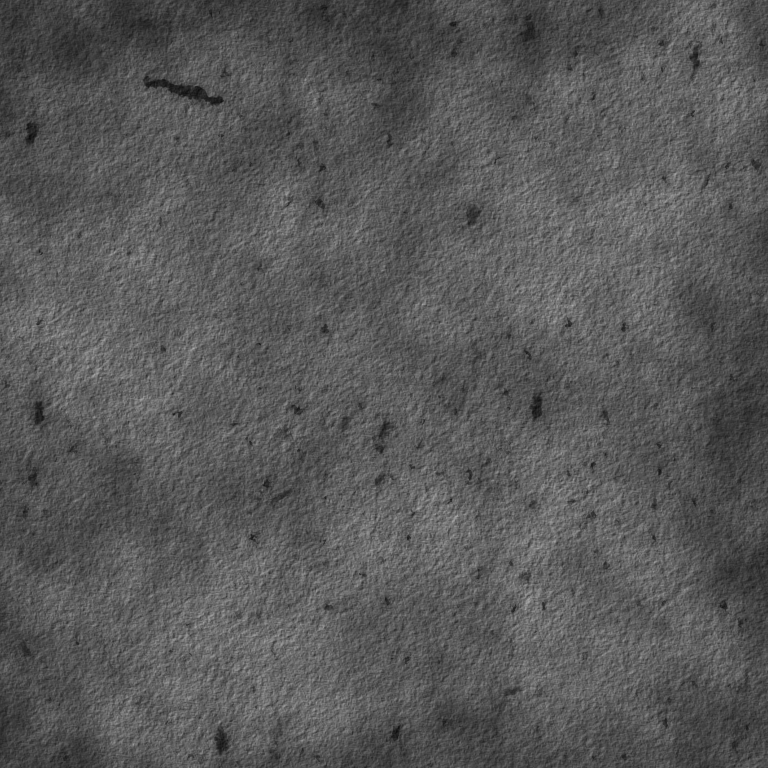
A Shadertoy shader for this texture:

```glsl
// Weathered dark concrete: side-lit gritty relief over cloudy grey stains.
// Layered value noise makes tone and grain; jittered cells scatter ragged pits,
// gouges and drip streaks; the borders and a central stain are darkened.

const float BASE_TONE = 0.390;
const float CLOUD_GAIN = 0.19;
const float MOTTLE_GAIN = 0.15;
const float SPECKLE_GAIN = 0.035;
const float GRAIN_GAIN = 1.08;
const float GRAIN_FREQ = 145.0;
const vec2 LIGHT_STEP = vec2(-0.0017, 0.0013);
const float EDGE_DARK = 0.10;
const float EDGE_WIDTH = 0.16;
const float STAIN_DARK = 0.06;
const float PIT_TONE = 0.10;
const vec2 GASH_START = vec2(0.195, 0.893);
const vec2 GASH_END = vec2(0.285, 0.869);
const float GASH_RADIUS = 0.0075;
const uint LCG_MUL = 1664525u;
const uint LCG_ADD = 1013904223u;

// Integer hash of a cell, two values in 0..1
vec2 hash2(vec2 cell) {
    uvec2 v = uvec2(ivec2(cell) + 8192);
    v = v * LCG_MUL + LCG_ADD;
    v.x += v.y * LCG_MUL;
    v.y += v.x * LCG_MUL;
    v ^= v >> 16u;
    v.x += v.y * LCG_MUL;
    v.y += v.x * LCG_MUL;
    v ^= v >> 16u;
    return vec2(v >> 8u) / 16777216.0;
}

float noise(vec2 p) {
    vec2 i = floor(p), f = fract(p);
    f = f * f * (3.0 - 2.0 * f);
    float low = mix(hash2(i).x, hash2(i + vec2(1, 0)).x, f.x);
    float high = mix(hash2(i + vec2(0, 1)).x, hash2(i + vec2(1, 1)).x, f.x);
    return mix(low, high, f.y);
}

mat2 rotation(float angle) {
    float c = cos(angle), s = sin(angle);
    return mat2(c, s, -s, c);
}

// Rotated octaves, centred on zero
float fbm(vec2 p, int octaves, float gain) {
    float sum = 0.0, amplitude = 0.5;
    for (int i = 0; i < octaves; i++) {
        sum += amplitude * (noise(p) - 0.5);
        p = rotation(0.65) * p * 2.03 + 17.3;
        amplitude *= gain;
    }
    return sum;
}

float grainHeight(vec2 p) {
    return fbm(rotation(0.4) * p * GRAIN_FREQ, 3, 0.7);
}

// Dark core with a faint halo; d is the distance in radii
float pitShade(float d) {
    return max(1.0 - smoothstep(0.4, 1.1, d), 0.32 * exp(-0.3 * d * d));
}

// Scattered elongated marks, one candidate per cell
float marks(vec2 p, float grid, float chance, float radius, float stretch, float tilt, float seed) {
    float shade = 0.0;
    vec2 home = floor(p * grid);
    for (int y = -1; y <= 1; y++)
    for (int x = -1; x <= 1; x++) {
        vec2 cell = home + vec2(x, y);
        vec2 pick = hash2(cell + seed);
        vec2 center = (cell + 0.15 + 0.7 * hash2(cell + seed + 91.0)) / grid;
        float cluster = 0.3 + 1.4 * smoothstep(0.3, 0.7, noise(center * 7.0 + 40.0));
        if (pick.x > chance * cluster) continue;
        vec2 vary = hash2(cell + seed + 203.0);
        vec2 q = rotation(tilt + 0.5 * (vary.x - 0.5)) * (p - center);
        q.y /= stretch * mix(0.7, 1.3, vary.y);
        float d = length(q) / (radius * mix(0.55, 1.3, pick.y));
        shade = max(shade, pitShade(d) * mix(0.5, 1.0, vary.y));
    }
    return shade;
}

float segmentDistance(vec2 p, vec2 a, vec2 b) {
    vec2 ab = b - a;
    float t = clamp(dot(p - a, ab) / dot(ab, ab), 0.0, 1.0);
    return length(p - a - t * ab);
}

void mainImage(out vec4 fragColor, in vec2 fragCoord) {
    vec2 uv = fragCoord / iResolution.xy;
    vec2 p = fragCoord / iResolution.y;

    // Cloudy tone, blotches and fine speckle
    float cloud = fbm(p * vec2(5.5, 6.0) + 7.0, 4, 0.6);
    float mottle = fbm(p * vec2(19.0, 15.0) + 31.0, 4, 0.7);
    float tone = BASE_TONE + CLOUD_GAIN * cloud + MOTTLE_GAIN * mottle;
    tone += SPECKLE_GAIN * (noise(rotation(0.9) * p * 300.0) - 0.5);

    // Worn dark borders and the central stain
    vec2 border = min(uv, 1.0 - uv) * vec2(1.0, 1.5) + 0.1 * cloud;
    vec2 fade = 1.0 - smoothstep(vec2(-0.03), vec2(EDGE_WIDTH), border);
    tone -= EDGE_DARK * (1.0 - (1.0 - fade.x) * (1.0 - fade.y));
    vec2 fromCenter = uv - vec2(0.48, 0.5) + 0.15 * cloud;
    float stain = exp(-dot(fromCenter * fromCenter, vec2(22.0, 120.0)));
    stain += 0.6 * exp(-400.0 * fromCenter.x * fromCenter.x) * smoothstep(0.45, 0.7, uv.y);
    tone -= STAIN_DARK * stain;

    // Side-lit relief
    float relief = grainHeight(p) - grainHeight(p + LIGHT_STEP);
    tone *= 1.0 + GRAIN_GAIN * relief;

    // Ragged outlines for the damage
    vec2 warp = vec2(fbm(p * 80.0, 3, 0.75), fbm(p * 80.0 + 53.0, 3, 0.75));
    vec2 r = p + 0.015 * warp;
    float pits = marks(r, 9.0, 0.26, 0.0080, 1.7, 0.1, 11.0);
    pits = max(pits, 0.9 * marks(r, 25.0, 0.26, 0.0045, 1.3, 0.0, 307.0));
    pits = max(pits, 0.5 * marks(r, 44.0, 0.22, 0.0030, 1.2, 0.0, 433.0));
    pits = max(pits, 0.8 * marks(r, 7.0, 0.13, 0.0050, 3.5, 0.75, 601.0));
    pits = max(pits, 0.4 * marks(r, 10.0, 0.32, 0.0034, 7.0, 0.0, 907.0));

    // Diagonal gouges gathered in the stain, and one long gash
    float gather = exp(-35.0 * dot(uv - 0.48, uv - 0.48));
    pits = max(pits, gather * marks(r, 15.0, 0.5, 0.0055, 3.0, 0.75, 777.0));
    pits = max(pits, pitShade(segmentDistance(r, GASH_START, GASH_END) / GASH_RADIUS));
    tone = mix(tone, PIT_TONE * (1.0 + 2.0 * relief), 0.9 * pits);

    fragColor = vec4(vec3(clamp(tone, 0.0, 1.0)), 1.0);
}
```
